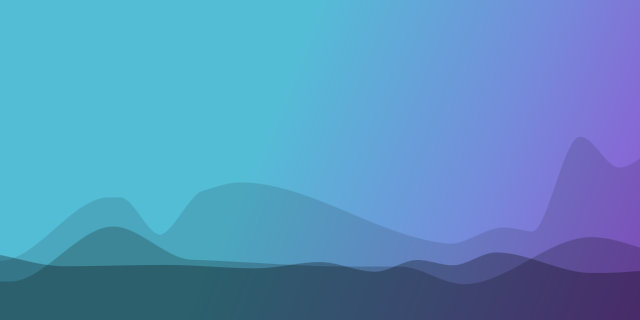
Reproduce this background procedurally as a WebGL 2 fragment shader.

```glsl
#version 300 es
precision highp float;
// Layered translucent hills under a slanted cyan-to-violet sky.
// Each ridge is a base height plus a sum of smooth rises and falls;
// the hills darken the sky one over another. Unit: canvas height.
uniform vec2 u_resolution;
out vec4 fragColor;

// Smooth change of height by amount between two positions
float slope(float x, float from, float to, float amount) {
    return amount * smoothstep(from, to, x);
}

float backRidge(float x) {
    float h = 0.185;
    // Left hump and notch
    h += slope(x, 0.0, 0.34, 0.198) + slope(x, 0.375, 0.503, -0.117);
    // Broad hill with a long descent
    h += slope(x, 0.495, 0.635, 0.13) + slope(x, 0.58, 0.75, 0.034);
    h += slope(x, 0.75, 1.44, -0.193);
    // Low shoulder, then the steep peak
    h += slope(x, 1.40, 1.575, 0.052) + slope(x, 1.575, 1.68, -0.014);
    h += slope(x, 1.66, 1.812, 0.297) + slope(x, 1.815, 1.935, -0.0955);
    return h + slope(x, 1.935, 2.1, 0.083);
}

float middleRidge(float x) {
    float h = 0.12;
    // Left hill and flat plain
    h += slope(x, 0.03, 0.354, 0.172) + slope(x, 0.354, 0.60, -0.102);
    h += slope(x, 0.5, 1.1, -0.023);
    // Valley and right hill
    h += slope(x, 1.25, 1.45, -0.055) + slope(x, 1.45, 1.848, 0.147);
    return h + slope(x, 1.848, 2.15, -0.065);
}

float frontRidge(float x) {
    float h = 0.212;
    // Nearly level left side
    h += slope(x, -0.08, 0.2, -0.044) + slope(x, 0.2, 0.52, 0.004);
    h += slope(x, 0.52, 0.80, -0.0105) + slope(x, 0.80, 1.0, 0.0195);
    // Small waves
    h += slope(x, 1.0, 1.172, -0.03) + slope(x, 1.172, 1.305, 0.0365);
    h += slope(x, 1.305, 1.415, -0.0165) + slope(x, 1.415, 1.55, 0.04);
    return h + slope(x, 1.55, 1.85, -0.064) + slope(x, 1.88, 2.1, 0.011);
}

// Antialiased coverage below a ridge
float below(float ridge, float y) {
    float d = ridge - y;
    return clamp(0.5 + d / fwidth(d), 0.0, 1.0);
}

vec3 sky(vec2 p) {
    float t = p.x + 0.4 * (1.0 - p.y);
    vec3 cyan = vec3(0.33, 0.74, 0.84);
    vec3 blue = vec3(0.455, 0.55, 0.855);
    vec3 violet = vec3(0.56, 0.33, 0.82);
    vec3 color = mix(cyan, blue, clamp((t - 0.99) / 0.74, 0.0, 1.0));
    return mix(color, violet, clamp((t - 1.73) / 0.67, 0.0, 1.0));
}

void main() {
    vec2 p = gl_FragCoord.xy / u_resolution.y;
    vec3 color = sky(p);

    // Translucent shade of each hill, back to front
    color *= 1.0 - 0.115 * below(backRidge(p.x), p.y);
    color *= 1.0 - 0.20 * below(middleRidge(p.x), p.y);
    color *= 1.0 - 0.285 * below(frontRidge(p.x), p.y);

    fragColor = vec4(color, 1.0);
}
```
